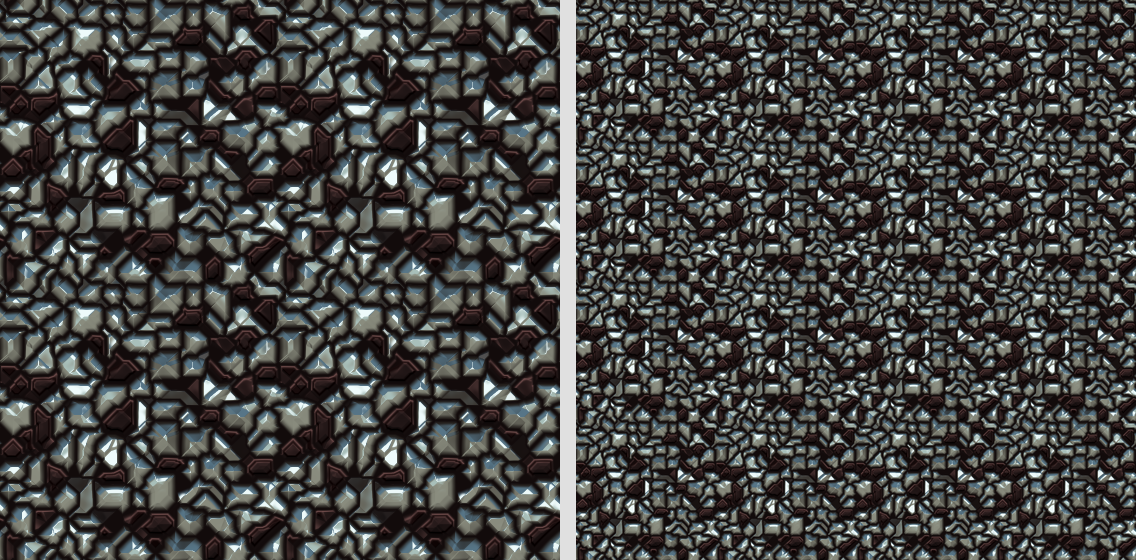
Left: one tile. Right: repeated 2 by 2.
Write a WebGL 2 fragment shader that draws this texture.

```glsl
#version 300 es
precision highp float;
// Tiling bed of chamfered chrome nuggets packed among dark maroon blocks.

uniform vec2 u_resolution;
out vec4 outColor;

const float REPEATS = 2.0;        // pattern periods across the canvas
const float CELLS = 11.0;         // stones across one period
const float JITTER = 0.85;        // scatter of stone centres
const float HALF_MIN = 0.02;      // stone half extents, in cells
const float HALF_MAX = 0.46;
const float METAL_SHARE = 0.66;
const float METAL_GROWTH = 0.10;  // extra size of the chrome stones
const float WARP = 0.05;          // bend of the straight edges
const float RIPPLE = 0.20;        // unevenness of the reflections
const float TILT = 0.45;          // random lean of each stone
const float RIM_SLOPE = 2.0;
const float RIM_WIDTH = 0.25;
const int AA = 2;                 // samples per pixel side

const vec3 GROOVE = vec3(0.070, 0.042, 0.042);
const vec3 MAROON = vec3(0.160, 0.108, 0.108);
const vec3 ROSE   = vec3(0.420, 0.290, 0.280);
const vec3 SHADOW = vec3(0.140, 0.122, 0.110);
const vec3 OLIVE  = vec3(0.540, 0.550, 0.495);
const vec3 BLUE   = vec3(0.340, 0.460, 0.530);
const vec3 PALE   = vec3(0.660, 0.750, 0.730);
const vec3 GLINT  = vec3(0.930, 0.980, 0.980);
const vec3 GLINT_DIR = vec3(0.08, 0.24, 0.967);

// Three random values per wrapped cell
vec3 hash(vec2 cell, float period, uint salt) {
  uvec3 v = uvec3(uvec2(mod(cell, period)), salt) * 1664525u + 1013904223u;
  v.x += v.y * v.z; v.y += v.z * v.x; v.z += v.x * v.y;
  v ^= v >> 16u;
  v.x += v.y * v.z; v.y += v.z * v.x; v.z += v.x * v.y;
  return vec3(v >> 8u) / 16777216.0;
}

float cornerSlope(vec2 cell, vec2 offset, float period, uint salt) {
  float angle = 6.28319 * hash(cell, period, salt).x;
  return dot(vec2(cos(angle), sin(angle)), offset);
}

// Gradient noise that wraps after a whole number of cells
float gradientNoise(vec2 p, float period, uint salt) {
  vec2 i = floor(p), f = p - i;
  vec2 w = f * f * f * (f * (f * 6.0 - 15.0) + 10.0);
  vec2 e = vec2(1.0, 0.0);
  float low = mix(cornerSlope(i, f, period, salt),
                  cornerSlope(i + e, f - e, period, salt), w.x);
  float high = mix(cornerSlope(i + e.yx, f - e.yx, period, salt),
                   cornerSlope(i + 1.0, f - 1.0, period, salt), w.x);
  return mix(low, high, w.y);
}

// x: depth inside the nearest stone, yz: its cell, w: 1 for chrome
vec4 stoneField(vec2 p) {
  vec2 base = floor(p), nearest = base;
  float first = 9.0, second = 9.0, chromeStone = 0.0;
  for (int j = -2; j <= 2; j++) {
    for (int i = -2; i <= 2; i++) {
      vec2 cell = base + vec2(i, j);
      vec3 a = hash(cell, CELLS, 1u), b = hash(cell, CELLS, 2u);
      float metal = step(b.z, METAL_SHARE);
      vec2 extent = mix(vec2(HALF_MIN), vec2(HALF_MAX), vec2(a.z, b.x));
      vec2 q = abs(p - cell - 0.5 - (a.xy - 0.5) * JITTER);
      float box = max(q.x - extent.x, q.y - extent.y);
      float chamfer = 0.707 * (q.x + q.y - extent.x - extent.y - 0.5 * b.y);
      float d = max(box, chamfer) - METAL_GROWTH * metal;
      if (d < first) { second = first; first = d; nearest = cell; chromeStone = metal; }
      else second = min(second, d);
    }
  }
  return vec4(0.5 * (second - first), nearest, chromeStone);
}

// Chrome: earth below, blue sky above, pale overhead, one bright lamp
vec3 chrome(vec3 n) {
  vec3 ground = mix(SHADOW, OLIVE, smoothstep(0.38, 1.0, n.z));
  vec3 sky = mix(SHADOW, BLUE, smoothstep(0.50, 0.88, n.z));
  vec3 c = mix(ground, sky, smoothstep(0.12, 0.30, n.y));
  c = mix(c, PALE, smoothstep(0.955, 0.985, n.z) * smoothstep(-0.16, 0.02, n.y));
  return mix(c, GLINT, smoothstep(0.976, 0.990, dot(n, GLINT_DIR)));
}

float line(float x, float width) { return exp(-x * x / (width * width)); }

vec3 shade(vec2 p) {
  p += WARP * vec2(gradientNoise(p, CELLS, 5u), gradientNoise(p, CELLS, 6u));
  const float STEP = 0.04;
  vec4 stone = stoneField(p);
  float depth = stone.x;
  vec2 grad = vec2(stoneField(p + vec2(STEP, 0.0)).x,
                   stoneField(p + vec2(0.0, STEP)).x) - depth;
  grad = clamp(grad / STEP, -1.0, 1.0);

  // Steep rim, sloped facet, flat top
  vec3 a = hash(stone.yz, CELLS, 3u), b = hash(stone.yz, CELLS, 4u);
  float top = mix(0.26, 0.62, a.x);
  float slope = mix(RIM_SLOPE, mix(0.35, 0.95, a.y), smoothstep(0.0, RIM_WIDTH, depth));
  slope *= 1.0 - 0.85 * smoothstep(top, top + 0.05, depth);
  vec2 ripple = vec2(gradientNoise(p * 2.0, CELLS * 2.0, 7u),
                     gradientNoise(p * 2.0, CELLS * 2.0, 8u));
  vec3 n = normalize(vec3(TILT * (b.xy - 0.5) + RIPPLE * ripple - grad * slope, 1.0));

  // Dark blocks step inwards with thin rose lines on their bevels
  float bevel = line(depth - top, 0.03) + line(depth - 0.09, 0.025)
              + 0.6 * line(depth - 0.2, 0.025);
  vec3 block = MAROON * (0.85 + 0.6 * n.y)
             + ROSE * 0.6 * bevel * smoothstep(-0.3, 0.8, n.y + ripple.x)
             - 0.07 * line(depth - 0.15, 0.03);
  vec3 c = mix(block, chrome(n), stone.w);
  return mix(GROOVE, c, smoothstep(0.01, 0.10, depth));
}

void main() {
  vec3 sum = vec3(0.0);
  for (int j = 0; j < AA; j++) {
    for (int i = 0; i < AA; i++) {
      vec2 offset = (vec2(i, j) + 0.5) / float(AA) - 0.5;
      vec2 uv = (gl_FragCoord.xy + offset) / u_resolution;
      sum += shade(uv * REPEATS * CELLS);
    }
  }
  outColor = vec4(sum / float(AA * AA), 1.0);
}
```
